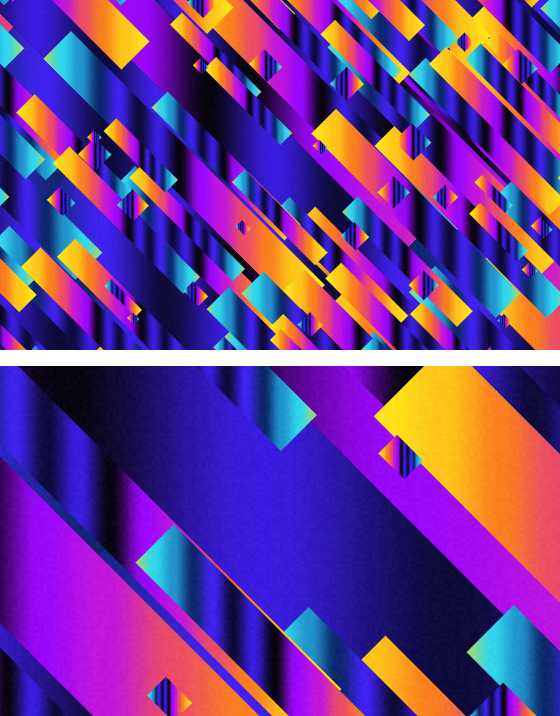
Top, the full canvas; bottom, a detail of the centre.
This background is drawn by a WebGL 2 fragment shader. Its source:

```glsl
#version 300 es
precision highp float;
// Layered diagonal bars and small diamonds filled with neon horizontal gradients.

uniform vec2 u_resolution;
out vec4 fragColor;

const int STOPS = 14;
const vec3 NEON[STOPS] = vec3[STOPS](
  vec3(1.00, 0.90, 0.10),  // yellow
  vec3(0.99, 0.77, 0.10),  // amber
  vec3(0.98, 0.50, 0.12),  // orange
  vec3(0.92, 0.30, 0.40),  // coral
  vec3(0.76, 0.09, 0.86),  // magenta
  vec3(0.60, 0.03, 0.98),  // violet
  vec3(0.03, 0.02, 0.06),  // black
  vec3(0.23, 0.11, 0.88),  // blue
  vec3(0.05, 0.04, 0.22),  // navy
  vec3(0.25, 0.13, 0.94),  // bright blue
  vec3(0.05, 0.15, 0.42),  // deep teal
  vec3(0.13, 0.58, 0.80),  // sea blue
  vec3(0.19, 0.84, 0.93),  // cyan
  vec3(0.62, 0.86, 0.45)   // lime
);

struct Layer {
  vec2 cell;      // length and width of one slot
  vec2 width;     // smallest and largest bar width
  vec2 aspect;    // smallest and largest length / width
  vec2 span;      // part of the gradient in use
  float presence; // chance that a slot holds a bar
};

vec4 hash4(vec3 p) {
  float n = dot(p, vec3(127.1, 311.7, 74.7));
  return fract(sin(n + vec4(0.0, 17.3, 41.9, 83.1)) * 43758.55);
}

// The power widens the warm end of the gradient
vec3 neonGradient(float t) {
  float x = pow(clamp(t, 0.0, 1.0), 1.17) * float(STOPS - 1);
  int i = min(int(x), STOPS - 2);
  return mix(NEON[i], NEON[i + 1], smoothstep(0.0, 1.0, x - float(i)));
}

float boxDistance(vec2 p, vec2 halfSize) {
  vec2 d = abs(p) - halfSize;
  return length(max(d, 0.0)) + min(max(d.x, d.y), 0.0);
}

// Paints one layer of bars over the colour below; uv.x runs along the bars.
vec3 paintBars(vec3 below, vec2 uv, Layer layer, float seed, float pixel) {
  float lane = floor(uv.y / layer.cell.y);
  float shift = hash4(vec3(lane, 3.7, seed)).x * layer.cell.x;
  float slot = floor((uv.x + shift) / layer.cell.x);
  vec4 shape = hash4(vec3(lane, slot, seed));
  vec4 look = hash4(vec3(slot, lane, seed + 31.0));

  // Size and place of the bar inside its slot
  float width = mix(layer.width.x, layer.width.y, shape.x);
  float len = min(width * mix(layer.aspect.x, layer.aspect.y, shape.y), layer.cell.x);
  vec2 size = vec2(len, width);
  vec2 local = vec2(uv.x + shift, uv.y) - vec2(slot, lane) * layer.cell;
  vec2 p = local - 0.5 * layer.cell - (shape.zw - 0.5) * (layer.cell - size);

  // The gradient follows the horizontal extent of the tilted bar
  float t = 0.5 + (p.x + p.y) / (size.x + size.y);
  t = look.y < 0.5 ? t : 1.0 - t;
  vec3 fill = neonGradient(mix(layer.span.x, layer.span.y, t));

  float cover = clamp(0.5 - boxDistance(p, 0.5 * size) / pixel, 0.0, 1.0);
  return mix(below, fill, cover * step(look.x, layer.presence));
}

void main() {
  vec2 pos = gl_FragCoord.xy / u_resolution.y;
  float pixel = 1.0 / u_resolution.y;
  vec2 uv = vec2(pos.x - pos.y, pos.x + pos.y) * 0.70711;
  const vec2 FULL = vec2(0.0, 1.0);
  const vec2 DARK = vec2(0.30, 0.81);

  // Broad, dark ground
  Layer ground = Layer(vec2(1.7, 0.17), vec2(0.17), vec2(10.0), DARK, 1.0);
  vec3 color = paintBars(vec3(0.05, 0.04, 0.14), uv, ground, 2.0, pixel);

  // Long bars, each layer shorter, narrower and sparser than the last
  for (int i = 0; i < 4; i++) {
    float k = float(i) / 3.0;
    vec2 cell = mix(vec2(1.2, 0.135), vec2(0.6, 0.08), k);
    vec2 width = mix(vec2(0.08, 0.13), vec2(0.025, 0.07), k);
    vec2 aspect = mix(vec2(6.0, 10.0), vec2(4.0, 8.0), k);
    Layer bars = Layer(cell, width, aspect, FULL, mix(0.92, 0.45, k));
    color = paintBars(color, uv, bars, 9.3 + 7.3 * float(i), pixel);
  }

  // Medium and small diamonds
  Layer diamonds = Layer(vec2(0.26, 0.13), vec2(0.05, 0.075), vec2(1.0, 1.3), FULL, 0.25);
  color = paintBars(color, uv, diamonds, 38.5, pixel);
  Layer chips = Layer(vec2(0.16, 0.08), vec2(0.02, 0.04), vec2(1.0, 1.6), FULL, 0.14);
  color = paintBars(color, uv, chips, 45.8, pixel);

  // Fine film grain
  float grain = hash4(vec3(floor(pos * 320.0), 5.0)).x - 0.5;
  color += grain * 0.025;
  fragColor = vec4(clamp(color, 0.0, 1.0), 1.0);
}
```
